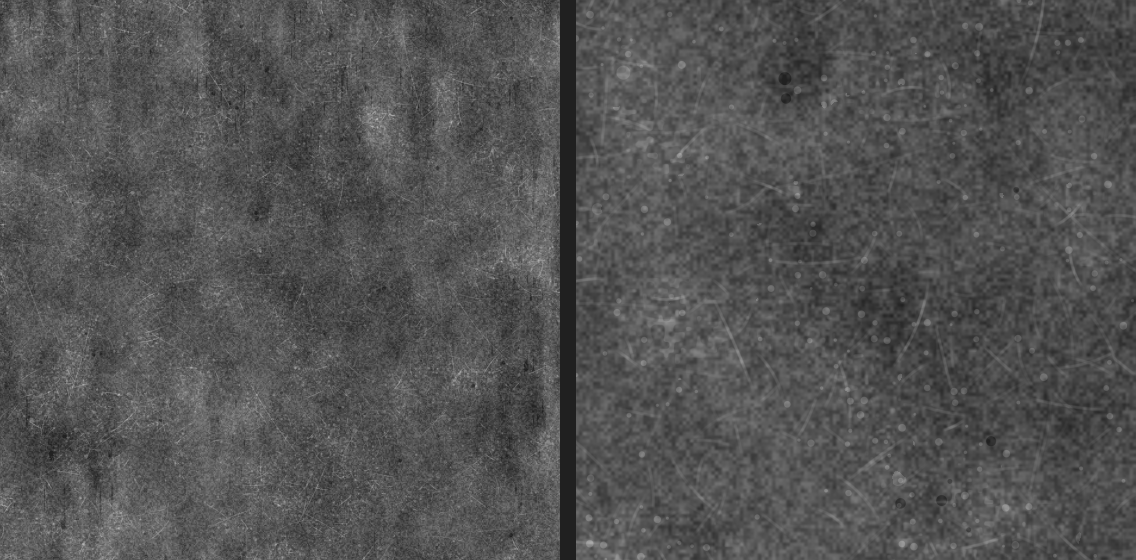
Left, the full canvas; right, a detail of the centre.
Reproduce this texture procedurally as a WebGL 2 fragment shader.

```glsl
#version 300 es
precision highp float;
// Worn dark plaster: cloudy grey tones with ragged patches and vertical
// drips from stretched noise, covered by fine grain, pale specks and
// several grid layers of thin, slightly bent scratches.

uniform vec2 u_resolution;
out vec4 fragColor;

float hash(vec2 p) {
    vec3 q = fract(vec3(p.xyx) * 0.1031);
    q += dot(q, q.yzx + 33.33);
    return fract((q.x + q.y) * q.z);
}

vec2 hash2(vec2 p) {
    return vec2(hash(p + 17.0), hash(p + 241.0));
}

float noise(vec2 p) {
    vec2 cell = floor(p), f = fract(p);
    f = f * f * (3.0 - 2.0 * f);
    return mix(mix(hash(cell), hash(cell + vec2(1, 0)), f.x),
               mix(hash(cell + vec2(0, 1)), hash(cell + vec2(1, 1)), f.x), f.y);
}

float fbm(vec2 p) {
    float sum = 0.0, weight = 0.5;
    for (int i = 0; i < 5; i++) {
        sum += weight * noise(p);
        p = mat2(1.6, 1.2, -1.2, 1.6) * p + 11.7;
        weight *= 0.5;
    }
    return sum;
}

// One bent scratch per cell, fading towards both ends.
float scratches(vec2 p, float count, float seed, float pixel) {
    vec2 g = p * count, cell = floor(g);
    float lines = 0.0;
    for (int y = -1; y <= 1; y++)
    for (int x = -1; x <= 1; x++) {
        vec2 id = cell + vec2(x, y);
        vec2 key = id + seed;
        vec2 shape = hash2(key + 53.0);
        float angle = 6.2832 * hash(key + 91.0);
        vec2 axis = vec2(cos(angle), sin(angle));
        vec2 d = g - id - hash2(key);
        float along = dot(d, axis);
        float reach = mix(0.25, 0.9, shape.x);
        float across = dot(d, vec2(-axis.y, axis.x)) + (shape.y - 0.5) * 0.7 * along * along;
        float width = max(0.0011, 0.75 * pixel) * count;
        float line = 1.0 - smoothstep(0.25 * width, 1.25 * width, abs(across));
        float fade = 1.0 - smoothstep(0.3 * reach, reach, abs(along));
        float strength = hash(key + 137.0);
        lines = max(lines, line * fade * strength * strength);
    }
    return lines;
}

// Small round flecks in a share of the cells.
float specks(vec2 p, float count, float share, float pixel) {
    vec2 g = p * count, id = floor(g);
    vec2 d = fract(g) - mix(vec2(0.3), vec2(0.7), hash2(id));
    float radius = mix(0.1, 0.3, hash(id + 71.0));
    float soft = 0.7 * pixel * count;
    float dot_ = 1.0 - smoothstep(radius - soft, radius + soft, length(d));
    return dot_ * step(hash(id + 29.0), share);
}

void main() {
    float pixel = 1.0 / min(u_resolution.x, u_resolution.y);
    vec2 p = gl_FragCoord.xy * pixel;

    // Broad clouds and mottling
    float clouds = fbm(p * 3.5 + 4.0);
    float mottle = fbm(p * vec2(24.0, 19.0) + 31.0);
    float tone = 0.336 + 0.19 * (clouds - 0.5) + 0.17 * (mottle - 0.5);

    // Ragged dark patches, taller than wide
    vec2 ragged = p + 0.02 * vec2(mottle - 0.5, fbm(p * 35.0 + 8.0) - 0.5);
    float patches = fbm(ragged * vec2(11.0, 5.0) + 57.0);
    tone -= 0.05 * smoothstep(0.54, 0.68, patches);

    // Vertical drips, light and dark, gathered in areas
    float dripArea = smoothstep(0.45, 0.65, fbm(p * vec2(3.0, 3.5) + 83.0));
    float drip = noise(ragged * vec2(42.0, 5.0) + 19.0);
    float thread = noise(ragged * vec2(120.0, 11.0) + 43.0);
    tone += dripArea * (0.055 * smoothstep(0.55, 0.85, drip)
                      - 0.04 * smoothstep(0.55, 0.85, 1.0 - drip)
                      + 0.03 * (thread - 0.5));
    float ticks = noise(p * vec2(190.0, 32.0) + 7.0);
    tone -= 0.09 * dripArea * smoothstep(0.84, 0.95, ticks);

    // Grain and abrasion, stronger where the surface is worn
    float worn = smoothstep(0.36, 0.62, fbm(p * 15.0 + 67.0));
    tone += 0.10 * (noise(p * 230.0) - 0.5) + 0.13 * (noise(p * 470.0 + 5.0) - 0.5);
    float abrasion = noise(p * 310.0 + 13.0) * (0.5 + mottle);
    tone += 0.09 * worn * smoothstep(0.62, 0.95, abrasion);

    // Flecks and pits
    tone += 0.12 * specks(p, 130.0, 0.06 + 0.16 * worn, pixel);
    tone += 0.09 * specks(p + 3.0, 62.0, 0.05 * worn, pixel);
    tone -= 0.11 * specks(p + 9.0, 75.0, 0.012, pixel);

    // Scratches from long to short, broken up by the grain
    float marks = 0.0;
    for (int i = 0; i < 5; i++) {
        float level = float(i);
        marks += scratches(p, 7.0 * pow(1.6, level), 100.0 + 61.0 * level, pixel);
    }
    tone += 0.15 * min(marks, 1.2) * mix(0.55, 1.0, worn) * (0.6 + 0.6 * noise(p * 160.0));

    fragColor = vec4(vec3(clamp(tone, 0.13, 0.72)), 1.0);
}
```
